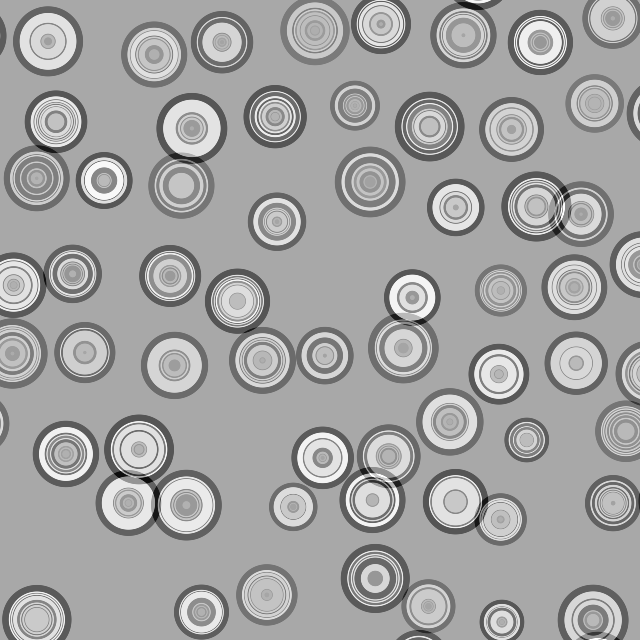
Reproduce this pattern procedurally as a Shadertoy shader.

```glsl
// Scattered discs of concentric grey rings on a flat mid grey ground.
// A jittered grid with shifted rows places the discs; each disc is a stack of
// nested dark and light bands, and overlapping discs add up their tones.

const float GROUND = 0.66;      // background grey
const float CELLS = 8.0;        // grid rows and columns per canvas
const float KEEP = 0.88;        // share of cells that hold a disc
const float MIN_RADIUS = 0.035;
const float MAX_RADIUS = 0.0555;
const float RIM_WIDTH = 0.19;   // dark outer band, relative to the radius
const int MAX_BANDS = 12;

float hash(vec2 p) {
    return fract(sin(dot(p, vec2(127.1, 311.7))) * 43758.5453);
}

// Tone offset of one disc at relative distance t from its centre (rim = 1).
float ringStack(float t, float contrast, vec2 seed, float blur) {
    float tone = 0.0;
    float edge = 1.0;
    for (int i = 0; i < MAX_BANDS; i++) {
        if (edge < 0.05) break;
        bool rim = i == 0;
        bool dark = i % 2 == 0;
        vec2 bandSeed = seed + float(i) * vec2(3.7, 8.3);

        // Bands lose strength towards the centre.
        float fade = smoothstep(-0.1, 0.8, edge);
        float strength = dark ? mix(0.3, 1.0, hash(bandSeed + 1.9))
                              : mix(0.65, 1.1, hash(bandSeed + 1.9));
        if (rim) strength = 1.0;
        float bandTone = (dark ? -0.31 : 0.29) * strength * fade * contrast;
        tone = mix(tone, bandTone, 1.0 - smoothstep(edge - blur, edge + blur, t));

        // Most bands are thin, a few are wide.
        float width = pow(hash(bandSeed + 5.3), 3.0);
        edge -= rim ? RIM_WIDTH
                    : (dark ? mix(0.025, 0.2, width) : mix(0.035, 0.36, width));
    }
    return tone;
}

// Tone offset at p from the disc that belongs to one grid cell.
float cellDisc(vec2 p, vec2 cell, float rowShift, float pixel) {
    if (hash(cell + 17.0) > KEEP) return 0.0;
    vec2 jitter = vec2(hash(cell + 2.3), hash(cell + 9.1)) - 0.5;
    vec2 centre = (cell + 0.5 + jitter * vec2(0.5, 0.56)) / CELLS;
    centre.x -= rowShift / CELLS;

    float radius = mix(MIN_RADIUS, MAX_RADIUS, pow(hash(cell + 31.7), 0.4));
    float contrast = mix(0.55, 1.06, sqrt(hash(cell + 43.9)));
    float t = length(p - centre) / radius;
    float blur = 0.5 * pixel / radius;
    if (t > 1.0 + blur) return 0.0;
    return ringStack(t, contrast, cell + 57.0, blur);
}

// Sum of all discs that can reach p.
float discField(vec2 p, float pixel) {
    float tone = 0.0;
    for (int y = -1; y <= 1; y++) {
        float row = floor(p.y * CELLS) + float(y);
        float rowShift = hash(vec2(row, 71.0));
        float column = floor(p.x * CELLS + rowShift);
        for (int x = -1; x <= 1; x++) {
            tone += cellDisc(p, vec2(column + float(x), row), rowShift, pixel);
        }
    }
    return tone;
}

void mainImage(out vec4 fragColor, in vec2 fragCoord) {
    float pixel = 1.0 / iResolution.y;
    float grey = GROUND + discField(fragCoord * pixel, pixel);
    fragColor = vec4(vec3(clamp(grey, 0.0, 1.0)), 1.0);
}
```
